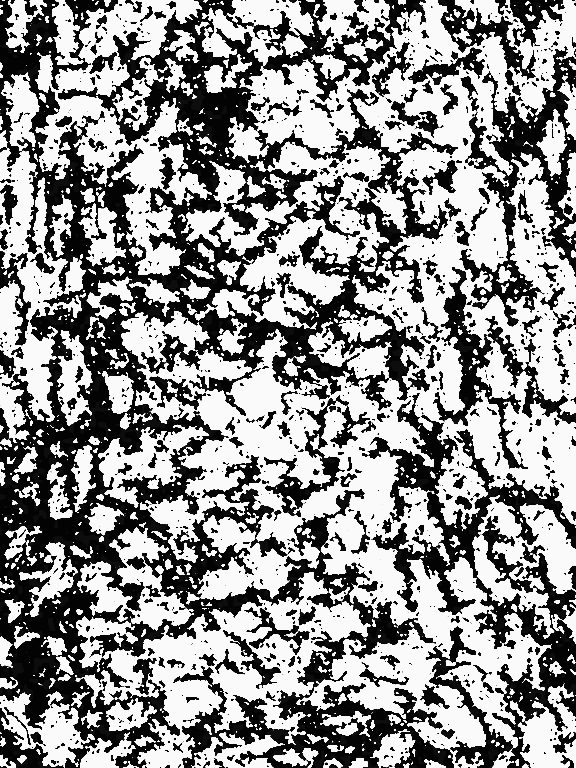
A WebGL 1 fragment shader for this texture:

```glsl
precision highp float;
// Rough tree bark in hard black and white: cell plates split by dark cracks,
// blocky in the middle and drawn out into upright strips at the sides.
// Plate height, thin creases and fine grain are summed and thresholded.

uniform vec2 u_resolution;

float hash(vec2 cell) {
  vec3 k = fract(vec3(cell.xyx) * 0.1031);
  k += dot(k, k.yzx + 33.33);
  return fract((k.x + k.y) * k.z);
}

float noise(vec2 p) {
  vec2 cell = floor(p);
  vec2 f = fract(p);
  f = f * f * (3.0 - 2.0 * f);
  float low = mix(hash(cell), hash(cell + vec2(1.0, 0.0)), f.x);
  float high = mix(hash(cell + vec2(0.0, 1.0)), hash(cell + 1.0), f.x);
  return mix(low, high, f.y);
}

vec2 noise2(vec2 p) {
  return vec2(noise(p), noise(p + 71.3)) - 0.5;
}

// Height of a plate: zero in the crack between two cells, rising inward.
float plateHeight(vec2 p) {
  vec2 cell = floor(p);
  vec2 f = fract(p);
  float nearest = 8.0;
  float second = 8.0;
  for (int y = -1; y <= 1; y++) {
    for (int x = -1; x <= 1; x++) {
      vec2 offset = vec2(float(x), float(y));
      vec2 id = cell + offset;
      vec2 seed = vec2(hash(id), hash(id + 37.7));
      float d = length(offset + seed - f);
      second = min(second, max(nearest, d));
      nearest = min(nearest, d);
    }
  }
  return second - nearest;
}

// Thin wandering line along the middle level of a noise field.
float crease(vec2 p) {
  return 1.0 - smoothstep(0.0, 0.12, abs(noise(p) - 0.5));
}

void main() {
  vec2 p = gl_FragCoord.xy / u_resolution.y;

  // Lean the right side and make every crack wander.
  vec2 q = p + vec2(0.36 * p.x * (p.y - 0.5), 0.0) + 3.0;
  q += 0.026 * noise2(p * 11.0) + 0.012 * noise2(p * 45.0 + 9.0);

  // Upright strips at both sides, squat blocks between them.
  float side = abs(p.x - 0.33) + 0.2 * (noise(p * 7.0 + 20.0) - 0.5);
  side = smoothstep(0.17, 0.22, side);
  float plates = mix(plateHeight(q * vec2(17.0, 22.0)),
                     plateHeight(q * vec2(23.0, 9.0)), side);
  float hollows = mix(noise(q * vec2(9.0, 14.0)),
                      noise(q * vec2(24.0, 6.0)), side) - 0.5;
  float creases = mix(crease(q * vec2(32.0, 46.0)),
                      crease(q * vec2(46.0, 22.0)), side);
  float flakes = plateHeight(q * vec2(44.0, 48.0));

  // Crumbly grain, most visible near the plate rims.
  mat2 turn = mat2(0.8, 0.6, -0.6, 0.8);
  float crumbs = noise(turn * q * 115.0) - 0.5;
  float grain = noise(turn * p * 270.0) - 0.5;

  float height = min(plates, 0.55) + 0.32 * hollows + 0.4 * flakes;
  height += 0.5 * crumbs + 0.56 * grain - 0.3 * creases;
  height += 0.2 * (p.x - 0.375) + 0.06 * (p.y - 0.5);

  float lit = smoothstep(-0.01, 0.01, height - 0.25);
  float soot = smoothstep(0.67, 0.69, noise(p * 150.0 + 5.0));
  float shade = mix(0.01, 0.05, soot);
  gl_FragColor = vec4(vec3(mix(shade, 0.98, lit)), 1.0);
}
```
